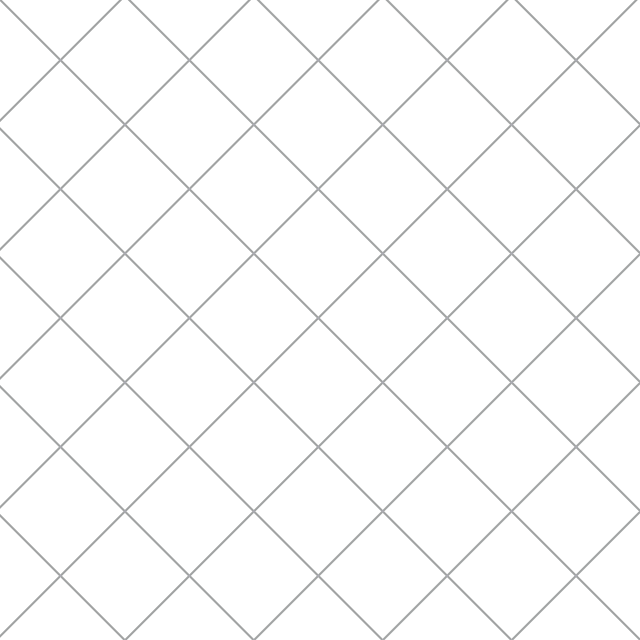
Reproduce this pattern procedurally as a Shadertoy shader.

```glsl
// Thin grey diagonal lattice of square diamonds on white.
#define PERIOD 0.2014
#define CENTER vec2(0.4973, 0.5031)
#define LINE_WIDTH 0.0033
#define PAPER vec3(1.0)
#define LINE_GREY vec3(0.63, 0.64, 0.64)
#define CROSSING_GREY vec3(0.67, 0.67, 0.70)

// Distance from each coordinate to its nearest integer.
vec2 nearestInteger(vec2 v) {
    return abs(fract(v + 0.5) - 0.5);
}

void mainImage(out vec4 fragColor, in vec2 fragCoord) {
    float pixel = 1.0 / iResolution.y;
    vec2 p = (fragCoord * pixel - CENTER) / PERIOD;

    // Rotated axes: each family of lines lies on the integers.
    vec2 diagonal = vec2(p.x + p.y, p.x - p.y);
    vec2 lineDistance = nearestInteger(diagonal) * PERIOD * inversesqrt(2.0);

    // Pixel-wide edge smoothing.
    vec2 ink = clamp((0.5 * LINE_WIDTH - lineDistance) / pixel + 0.5, 0.0, 1.0);

    // Strokes, slightly paler where they cross.
    vec3 color = mix(PAPER, LINE_GREY, max(ink.x, ink.y));
    color = mix(color, CROSSING_GREY, ink.x * ink.y);
    fragColor = vec4(color, 1.0);
}
```
